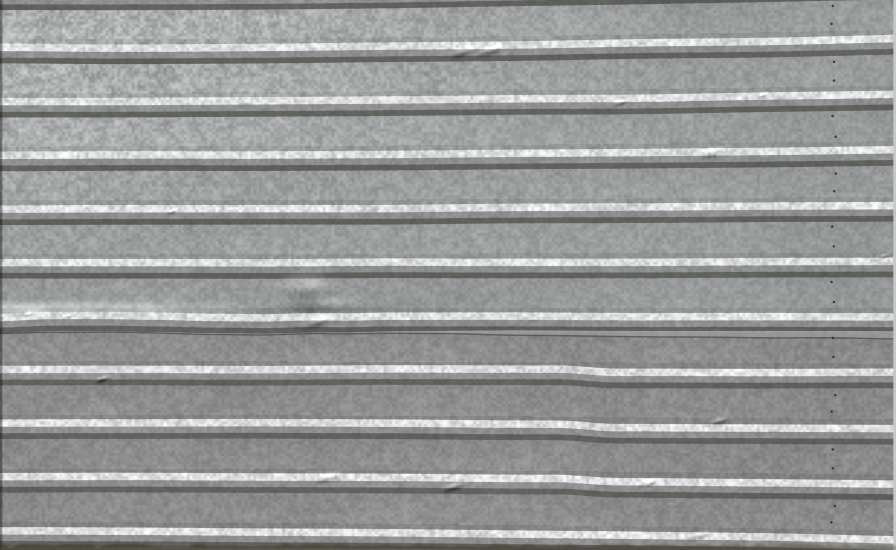
Give the GLSL for this texture, as a Shadertoy shader.

```glsl
// Weathered galvanised sheet metal with horizontal pressed ribs, a lapped seam and dents.
#define FIRST_RIB vec2(0.0872, 0.0702)  // depth of the first crest: left, right
#define RIB_PITCH vec2(0.0976, 0.1012)  // rib spacing: left, right
#define CREST_HALF 0.0068
#define FACE_END 0.0185
#define SHADOW_END 0.0290
#define SEAM_RIB 5.0
#define SPANGLE_SCALE 190.0
#define DENT_COUNT 16

const vec3 ZINC_UPPER = vec3(0.590, 0.600, 0.600);
const vec3 ZINC_LOWER = vec3(0.540, 0.542, 0.540);
const vec3 CREST = vec3(0.895, 0.900, 0.905);
const vec3 FACE = vec3(0.555, 0.560, 0.558);
const vec3 SHADOW = vec3(0.375, 0.375, 0.362);

float hash(vec2 p) {
    vec3 q = fract(vec3(p.xyx) * 0.1031);
    q += dot(q, q.yzx + 33.33);
    return fract((q.x + q.y) * q.z);
}

float noise(vec2 p) {
    vec2 i = floor(p), f = fract(p);
    f = f * f * (3.0 - 2.0 * f);
    return mix(mix(hash(i), hash(i + vec2(1, 0)), f.x),
               mix(hash(i + vec2(0, 1)), hash(i + vec2(1, 1)), f.x), f.y);
}

float band(float x, float lo, float hi, float soft) {
    return smoothstep(lo - soft, lo + soft, x) * (1.0 - smoothstep(hi - soft, hi + soft, x));
}

// Raised bump lit from above: bright upper flank, dark lower flank
float bump(vec2 q, vec2 size) {
    q /= size;
    return -q.y * exp(-dot(q, q));
}

// Depth of a crest below the top edge; the sheet bends towards the right
float ribDepth(float k, float u) {
    return mix(FIRST_RIB.x, FIRST_RIB.y, u * u) + k * mix(RIB_PITCH.x, RIB_PITCH.y, u * u);
}

void mainImage(out vec4 fragColor, in vec2 fragCoord) {
    float u = fragCoord.x / iResolution.x;
    float aspect = iResolution.x / iResolution.y;
    vec2 p = vec2(fragCoord.x / iResolution.y, 1.0 - fragCoord.y / iResolution.y);
    float soft = max(0.7 / iResolution.y, 0.0012);

    // Rib index and signed distance below its crest
    float pitch = mix(RIB_PITCH.x, RIB_PITCH.y, u * u);
    float k = floor((p.y - ribDepth(0.0, u) + 0.016) / pitch);
    float d = p.y - ribDepth(k, u);
    float kinked = step(5.5, k) * step(k, 8.5);
    d -= kinked * 0.006 * (smoothstep(0.62, 0.69, u) - u * u - 0.3 * (1.0 - u));
    d -= 0.0020 * (noise(vec2(u * 7.0, k * 5.3)) - 0.5);
    float onSeam = 1.0 - step(0.5, abs(k - SEAM_RIB));
    float crumple = onSeam * (1.0 - smoothstep(0.36, 0.44, u));
    d -= crumple * 0.007 * (noise(vec2(u * 17.0, 3.0)) - 0.45);

    // Zinc spangle and broad stains
    vec2 grain = p * SPANGLE_SCALE;
    float spangle = 0.6 * noise(grain) + 0.4 * noise(grain * 0.47 + 31.0) - 0.5;
    float stain = noise(p * vec2(4.0, 9.0)) + 0.5 * noise(p * vec2(11.0, 23.0)) - 0.75;

    // Flat panels: lapped lower sheet, glare in the upper left
    float lower = step(SEAM_RIB - 0.5, k) * smoothstep(0.026, 0.032, d + step(SEAM_RIB + 0.5, k));
    vec3 col = mix(ZINC_UPPER, ZINC_LOWER, lower);
    float glare = exp(-dot(p * vec2(1.0, 2.3), p * vec2(1.0, 2.3)) * 1.3);
    col += 0.095 * glare + 0.035 * stain + 0.045 * (d / pitch - 0.55);
    col += spangle * (0.13 + 0.16 * glare);

    // Glancing light along the dented panel above the seam
    float aboveSeam = ribDepth(SEAM_RIB, u) - p.y;
    float sheen = band(aboveSeam, 0.004, 0.025, 0.008) * (1.0 - smoothstep(0.05, 0.34, u));
    col += 0.17 * sheen * (0.5 + noise(p * vec2(18.0, 35.0)));

    // Rib profile: shaded face, dark underside, bright crest
    vec3 faceColor = FACE + 0.12 * spangle + 0.025 * stain;
    vec3 crestColor = CREST + spangle * 0.30 - 0.05 * noise(p * vec2(9.0, 3.0));
    float shadowEnd = SHADOW_END - onSeam * 0.003 * smoothstep(0.3, 0.6, u);
    col = mix(col, faceColor, band(d, 0.0, FACE_END, soft));
    col = mix(col, SHADOW + 0.06 * spangle + 0.03 * stain, band(d, FACE_END, shadowEnd, soft));
    col = mix(col, crestColor, band(d, -CREST_HALF, CREST_HALF, soft));

    // Lapped sheet edge: a pale lip over a thin gap
    float lap = mix(0.028, 0.037, smoothstep(0.25, 1.0, u)) + 0.002 * noise(vec2(u * 14.0, 8.0));
    col = mix(col, vec3(0.63), onSeam * 0.6 * band(d, shadowEnd, lap, soft));
    col = mix(col, vec3(0.30), onSeam * 0.75 * band(d, lap, lap + 0.0025, soft));

    // One large dent and small scattered knocks close to the ribs
    float relief = 0.26 * bump(p - vec2(0.557, 0.528), vec2(0.036, 0.020));
    relief += 0.20 * bump(p - vec2(0.575, 0.555), vec2(0.060, 0.012));
    for (int i = 0; i < DENT_COUNT; i++) {
        float id = float(i);
        float x = hash(vec2(id, 4.7));
        float rib = floor(hash(vec2(id, 9.1)) * 10.0);
        float y = ribDepth(rib, x) - 0.012 + 0.03 * hash(vec2(id, 2.3));
        vec2 size = mix(vec2(0.006, 0.003), vec2(0.022, 0.007), hash(vec2(id, 6.5)));
        vec2 q = p - vec2(x * aspect, y);
        relief += 0.30 * bump(q + vec2(0.0, 0.25 * q.x), size);
    }
    col += relief * (0.8 + 0.8 * noise(p * 60.0));

    // Fastener holes down the right side, two per panel
    for (int i = 0; i < 2; i++) {
        float jitter = hash(vec2(k, float(i) + 17.0)) - 0.5;
        vec2 hole = vec2((0.930 + 0.006 * jitter) * aspect, 0.039 + 0.034 * float(i) + 0.006 * jitter);
        float dist = length(vec2(p.x, d) - hole);
        col = mix(col, vec3(0.16), 0.85 * (1.0 - smoothstep(0.0022 - soft, 0.0022 + soft, dist)));
    }

    // Sheet borders and dirt at the foot
    col *= 1.0 - 0.4 * (1.0 - smoothstep(0.001, 0.004, u));
    col = mix(col, vec3(0.78), smoothstep(0.996, 0.998, u));
    float dirt = smoothstep(0.987, 0.996, p.y + 0.006 * (noise(vec2(p.x * 50.0, 1.0)) - 0.5));
    col = mix(col, vec3(0.25, 0.23, 0.18), 0.8 * dirt * (1.0 - 0.6 * u));

    fragColor = vec4(clamp(col, 0.0, 1.0), 1.0);
}
```
